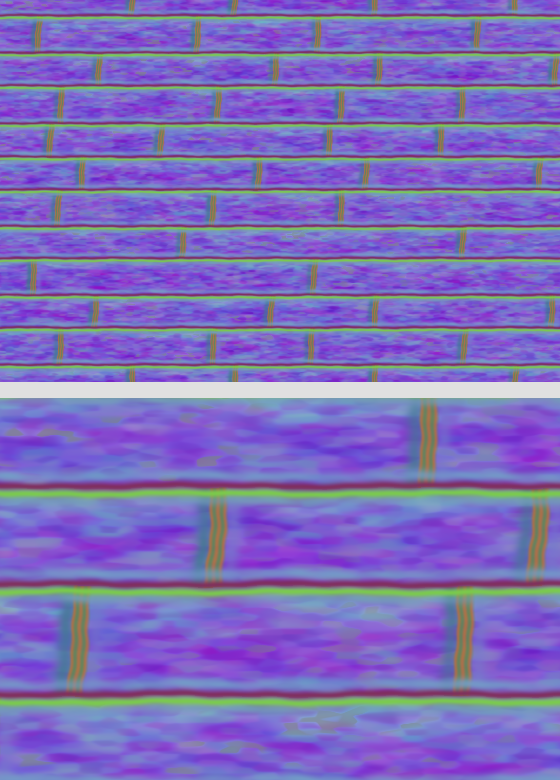
Top, the full canvas; bottom, a detail of the centre.
Reproduce this texture map procedurally as a WebGL 1 fragment shader.

```glsl
precision highp float;
// Tangent-space normal map of a long-brick wall: eleven uneven courses with grooved joints.
uniform vec2 u_resolution;

const vec2 SHEET = vec2(768.0, 524.0); // design units across and down one tile
const float COURSES = 11.0;

vec2 hash2(vec2 p) {
  return fract(sin(vec2(dot(p, vec2(12.7, 31.1)), dot(p, vec2(26.9, 18.3)))) * 4375.85);
}

float band(float x, float centre, float width) {
  float t = (x - centre) / width;
  return exp(-t * t);
}

// Soft cellular noise that wraps: every cell carries a random tilt.
vec2 cellTilt(vec2 uv, vec2 cells, float seed) {
  vec2 g = uv * cells;
  vec2 sum = vec2(0.0);
  float total = 0.0;
  for (int j = -1; j <= 1; j++) {
    for (int i = -1; i <= 1; i++) {
      vec2 cell = floor(g) + vec2(float(i), float(j));
      vec2 id = mod(cell, cells) + seed;
      vec2 toSite = cell + 0.15 + 0.7 * hash2(id) - g;
      float w = exp(-6.0 * dot(toSite, toSite));
      sum += w * (hash2(id + 57.0) - 0.5);
      total += w;
    }
  }
  return 2.0 * sum / total;
}

// Layered sines with whole frequencies, so they wrap.
float wobble(vec2 uv, float seed) {
  vec2 a = 6.28318 * uv;
  return 0.5 * sin(a.x * 7.0 + a.y * 5.0 + seed)
       + 0.3 * sin(a.x * 17.0 - a.y * 11.0 + seed * 2.3)
       + 0.2 * sin(a.x * 41.0 + a.y * 23.0 + seed * 3.7);
}

// Top of a course, measured downwards: a rhythm of tall and short courses.
float bedTop(float course) {
  float tallAbove = ceil(course * 5.0 / COURSES - 0.31);
  return 22.0 + 44.8 * course + 6.24 * tallAbove + 2.4 * band(course, 4.7, 2.0);
}

// Upright joints of a course; a repeated value stands for a longer brick.
vec4 uprights(float course) {
  if (course < 0.5) return vec4(52, 270, 435, 654);
  if (course < 1.5) return vec4(135, 377, 519, 761);
  if (course < 2.5) return vec4(83, 298, 467, 633);
  if (course < 3.5) return vec4(68, 220, 451, 604);
  if (course < 4.5) return vec4(112, 354, 501, 739);
  if (course < 5.5) return vec4(79, 291, 467, 467);
  if (course < 6.5) return vec4(250, 634, 250, 634);
  if (course < 7.5) return vec4(45, 430, 45, 430);
  if (course < 8.5) return vec4(130, 371, 514, 756);
  if (course < 9.5) return vec4(82, 292, 426, 636);
  return vec4(180, 321, 513, 706);
}

// Brick face: blue at the top, purple below, with streaked relief.
vec3 brickFace(vec2 uv, float down, float brickSeed) {
  vec2 broad = cellTilt(uv, vec2(24.0, 64.0), 3.0);
  vec2 chips = cellTilt(uv, vec2(44.0, 112.0), 11.0);
  vec2 grain = cellTilt(uv, vec2(84.0, 180.0), 29.0);
  float slope = mix(0.49, 0.34, smoothstep(0.05, 0.5, down)) - 0.03 * smoothstep(0.5, 0.9, down);
  vec3 face = vec3(0.49, slope + 0.03 * (brickSeed - 0.5), 0.85);
  face.g += 0.09 * broad.y + 0.11 * chips.y + 0.09 * grain.y;
  face.r += 0.04 * broad.x + 0.05 * chips.x + 0.04 * grain.x;
  face.b -= 0.05 * abs(chips.y) + 0.04 * abs(grain.y);
  // Thin cracks along the grain, in patches
  float patchy = smoothstep(0.1, 0.6, broad.x) * brickSeed;
  float crack = smoothstep(0.3, 0.65, grain.y) * patchy;
  return mix(face, vec3(0.49, 0.50, 0.50), 0.6 * crack);
}

// Upright joint: dark teal left flank, then ribbed mortar.
vec3 addUpright(vec3 base, float x, float fade) {
  float rib = 0.5 + 0.5 * sin(x * 1.9);
  vec3 mortar = mix(vec3(0.40, 0.52, 0.32), vec3(0.68, 0.45, 0.24), rib);
  vec3 col = mix(base, vec3(0.46, 0.47, 0.80), 0.6 * band(x, 8.0, 4.0));
  col = mix(col, vec3(0.24, 0.48, 0.56), 0.85 * fade * band(x, -5.5, 3.8));
  float core = smoothstep(-4.0, -2.0, x) * (1.0 - smoothstep(3.5, 6.0, x));
  return mix(col, mortar, 0.9 * core);
}

// Bed joint: pale lower edge, maroon underside, green upper lip.
vec3 addBed(vec3 base, float y, float wear) {
  vec3 col = mix(base, vec3(0.45, 0.62, 0.78), (0.7 + 0.25 * wear) * band(y, -5.5, 2.8));
  col = mix(col, vec3(0.45, 0.61, 0.72), (0.65 + 0.35 * wear) * band(y, 5.8, 2.6));
  col = mix(col, vec3(0.50, 0.17, 0.36), 0.95 * band(y, -0.9, 1.9));
  return mix(col, vec3(0.48, 0.80, 0.29), 0.95 * band(y, 2.6, 1.8));
}

void main() {
  vec2 uv = gl_FragCoord.xy / u_resolution;
  vec2 p = vec2(uv.x, 1.0 - uv.y) * SHEET;
  p += vec2(1.2 * wobble(uv.yx, 4.0), 0.8 * wobble(uv, 1.0));

  // Find the course that holds this point
  float course = 0.0;
  float below = SHEET.y;
  for (int i = 0; i < 11; i++) {
    float d = mod(p.y - bedTop(float(i)), SHEET.y);
    if (d < below) { below = d; course = float(i); }
  }
  float height = bedTop(course + 1.0) - bedTop(course);
  float bedY = below < 0.5 * height ? below : below - height;

  // Find the nearest upright and the brick to the right of the last one
  vec4 joints = uprights(course);
  float lean = 3.0 * (0.5 - below / height);
  float nearX = SHEET.x, lastX = SHEET.x, start = 0.0;
  for (int k = 0; k < 4; k++) {
    float d = mod(p.x - lean - joints[k], SHEET.x);
    float s = d > 0.5 * SHEET.x ? d - SHEET.x : d;
    if (abs(s) < abs(nearX)) nearX = s;
    if (d < lastX) { lastX = d; start = joints[k]; }
  }

  float brickSeed = hash2(vec2(start, course)).x;
  vec3 col = brickFace(uv, below / height, brickSeed);
  col = addUpright(col, nearX, 0.8 + 0.2 * wobble(uv, 9.0));
  col = addBed(col, bedY, wobble(uv, 6.0));
  gl_FragColor = vec4(clamp(col, 0.0, 1.0), 1.0);
}
```
